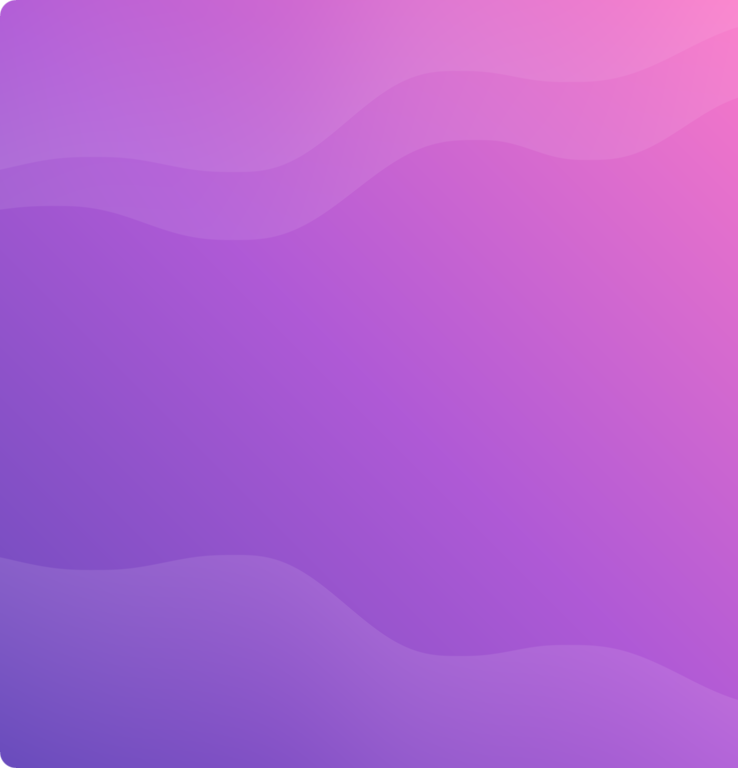
Give the GLSL for this background, as a Shadertoy shader.

```glsl
#define CORNER_RADIUS 0.021
#define LOWER_BAND_ALPHA 0.085
#define UPPER_BAND_ALPHA 0.075
#define FLOOR_BAND_ALPHA 0.10
#define FADE_DEPTH 0.29
#define MIRROR_SUM 1.0534

const vec3 INDIGO = vec3(0.405, 0.29, 0.735);
const vec3 VIOLET = vec3(0.686, 0.35, 0.838);
const vec3 PINK   = vec3(0.98, 0.475, 0.785);
const vec3 WHITE  = vec3(1.0);

// Crests and troughs of the two upper waves, in canvas fractions
const int TURNS = 6;
const vec2 UPPER_WAVE[TURNS] = vec2[TURNS](
    vec2(-0.095, 0.7695), vec2(0.128, 0.7956), vec2(0.318, 0.776),
    vec2(0.622, 0.9076), vec2(0.770, 0.8932), vec2(1.081, 0.974));
const vec2 LOWER_WAVE[TURNS] = vec2[TURNS](
    vec2(-0.081, 0.7214), vec2(0.074, 0.7318), vec2(0.318, 0.6875),
    vec2(0.646, 0.8177), vec2(0.797, 0.7917), vec2(1.061, 0.8802));

float ease(float s) {
    s = clamp(s, 0.0, 1.0);
    return s * s * s * (s * (s * 6.0 - 15.0) + 10.0);
}

// Height of a smooth curve that is level at every turning point
float waveHeight(vec2 turns[TURNS], float x) {
    float height = turns[0].y;
    for (int i = 1; i < TURNS; i++) {
        vec2 span = turns[i] - turns[i - 1];
        height += span.y * ease((x - turns[i - 1].x) / span.x);
    }
    return height;
}

// Soft-edged white veil, strongest at its edge and fading with depth
float veil(float depth, float alpha, float pixel) {
    float edge = smoothstep(-pixel, pixel, depth);
    return alpha * edge * (1.0 - clamp(depth / FADE_DEPTH, 0.0, 1.0));
}

// Three-stop diagonal gradient
vec3 diagonalGradient(float t) {
    vec3 dark = mix(INDIGO, VIOLET, clamp(t * 2.0, 0.0, 1.0));
    return mix(dark, PINK, clamp(t * 2.0 - 1.0, 0.0, 1.0));
}

// Signed distance to a panel rounded only on its left side
float panelDistance(vec2 p) {
    vec2 q = vec2(CORNER_RADIUS - p.x, abs(p.y - 0.5) - 0.5 + CORNER_RADIUS);
    return length(max(q, 0.0)) + min(max(q.x, q.y), 0.0) - CORNER_RADIUS;
}

void mainImage(out vec4 fragColor, in vec2 fragCoord) {
    vec2 uv = fragCoord / iResolution.xy;
    float pixel = 1.0 / iResolution.y;
    vec3 color = diagonalGradient((fragCoord.x + fragCoord.y) / (iResolution.x + iResolution.y));

    // Layered waves; the floor mirrors the upper wave
    float upper = waveHeight(UPPER_WAVE, uv.x);
    float lower = waveHeight(LOWER_WAVE, uv.x);
    color = mix(color, WHITE, veil(uv.y - lower, LOWER_BAND_ALPHA, pixel));
    color = mix(color, WHITE, veil(uv.y - upper, UPPER_BAND_ALPHA, pixel));
    color = mix(color, WHITE, veil(MIRROR_SUM - upper - uv.y, FLOOR_BAND_ALPHA, pixel));

    // Rounded corners
    float outside = smoothstep(-pixel, pixel, panelDistance(fragCoord / iResolution.y));
    // Keep the straight borders crisp
    vec2 fromCorner = vec2(fragCoord.x * pixel, 0.5 - abs(uv.y - 0.5));
    outside *= step(max(fromCorner.x, fromCorner.y), CORNER_RADIUS);
    fragColor = vec4(mix(color, WHITE, outside), 1.0);
}
```
